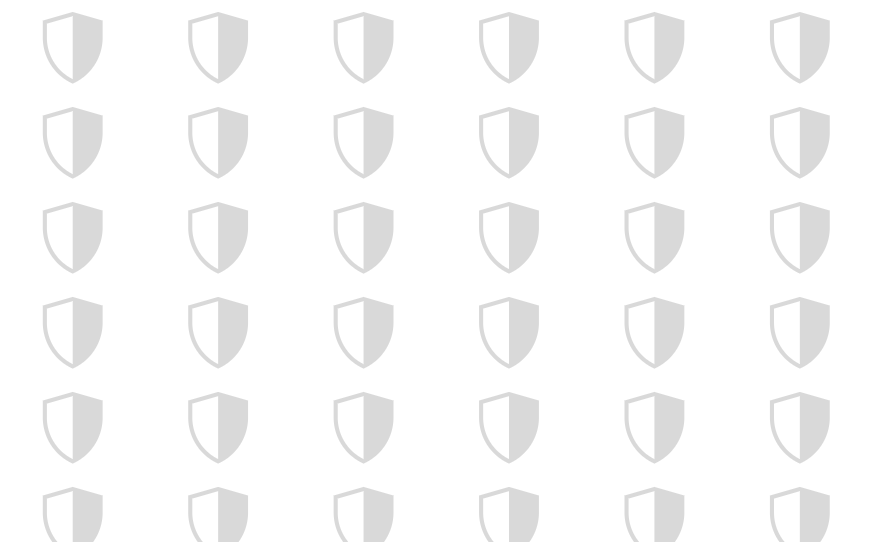
Write a Shadertoy shader that draws this pattern.

```glsl
// Grid of pale grey shields, each with a hollow left half and a solid right half

// Signed distance to a shield; apex at the origin, y pointing down
float shieldDistance(vec2 p) {
    p.x = abs(p.x);
    float roof = dot(p, normalize(vec2(0.288, -1.0)));
    // Straight flanks that run into arcs meeting at the bottom tip
    float flank = length(vec2(p.x + 0.215, max(p.y - 0.27, 0.0))) - 0.53;
    return max(roof, flank);
}

float coverage(float dist, float pixel) {
    return clamp(0.5 - dist / pixel, 0.0, 1.0);
}

void mainImage(out vec4 fragColor, in vec2 fragCoord) {
    // One unit is the height of a tile, rows counted from the top edge
    float pixel = 5.706 / iResolution.y;
    vec2 p = vec2(fragCoord.x, iResolution.y - fragCoord.y) * pixel;

    // Repeat, with the shield centred in its tile
    vec2 tile = vec2(1.531, 1.0);
    vec2 q = mod(p, tile) - vec2(0.5 * tile.x, 0.126);

    // Outer shape minus the inset left half
    float outer = shieldDistance(q);
    float hollow = max(outer + 0.043, q.x);
    float ink = coverage(outer, pixel) * (1.0 - coverage(hollow, pixel));

    fragColor = vec4(mix(vec3(1.0), vec3(0.85), ink), 1.0);
}
```
